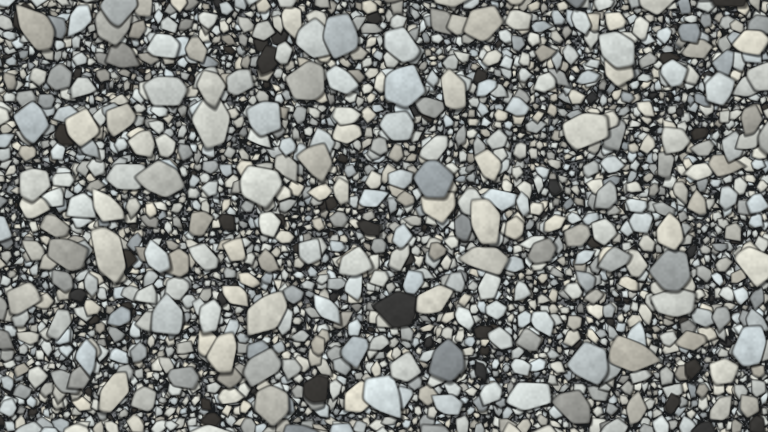
Write a WebGL 1 fragment shader that draws this texture.

```glsl
precision highp float;
// Packed crushed-stone gravel: pale angular chips of many sizes over dark grit.
// Five jittered grids of rounded polygons are painted from fine to coarse,
// each chip with its own tone, lit side, dark rim and cast shadow.

uniform vec2 u_resolution;

const float TAU = 6.2831853;
const int LAYERS = 5;
const int SIDES = 6;
const float FINEST_CELL = 0.017;
const float CELL_GROWTH = 1.58;
const float EDGE_BLUR = 0.0028;
const vec2 LIGHT_DIR = vec2(-0.45, 0.89);

const vec3 GRIT_DARK = vec3(0.10, 0.11, 0.115);
const vec3 GRIT_PALE = vec3(0.43, 0.44, 0.45);
const vec3 CHIP_GREY = vec3(0.53, 0.535, 0.535);
const vec3 CHIP_PALE = vec3(0.86, 0.87, 0.855);
const vec3 CHIP_CHARCOAL = vec3(0.22, 0.215, 0.21);
const vec3 WARM_TINT = vec3(1.03, 1.0, 0.94);
const vec3 COOL_TINT = vec3(0.96, 1.0, 1.03);

float hash(vec2 p) {
  return fract(sin(dot(p, vec2(127.1, 311.7))) * 43758.5453);
}

float noise(vec2 p) {
  vec2 i = floor(p);
  vec2 f = fract(p);
  f = f * f * (3.0 - 2.0 * f);
  float low = mix(hash(i), hash(i + vec2(1.0, 0.0)), f.x);
  float high = mix(hash(i + vec2(0.0, 1.0)), hash(i + 1.0), f.x);
  return mix(low, high, f.y);
}

vec2 rotate(vec2 p, float angle) {
  float c = cos(angle);
  float s = sin(angle);
  return vec2(c * p.x - s * p.y, s * p.x + c * p.y);
}

// Approximate depth inside a rounded irregular polygon (negative outside).
float chipDepth(vec2 p, float radius, vec2 id) {
  float stretch = mix(1.0, 1.3, hash(id + 3.1));
  vec2 q = rotate(p, TAU * hash(id + 5.7)) * vec2(1.0 / stretch, stretch);
  float sum = 0.0;
  for (int k = 0; k < SIDES; k++) {
    float side = float(k);
    float angle = (side + 0.75 * hash(id + side * 1.37)) * TAU / float(SIDES);
    float reach = radius * mix(0.78, 1.12, hash(id + side * 2.91 + 8.0));
    float along = max(dot(q, vec2(cos(angle), sin(angle))) / reach, 0.0);
    sum += pow(along + 0.0001, 12.0);
  }
  return (1.0 - pow(sum, 1.0 / 12.0)) * radius;
}

vec3 chipColor(vec2 p, vec2 offset, float radius, float depth, vec2 id) {
  vec3 color = mix(CHIP_GREY, CHIP_PALE, sqrt(hash(id + 11.3)));
  color = mix(color, CHIP_CHARCOAL, step(0.94, hash(id + 13.9)));
  color *= mix(COOL_TINT, WARM_TINT, hash(id + 17.2));
  float lit = dot(offset, LIGHT_DIR) / radius;
  float mottle = noise(p * 55.0 + id) + 0.6 * noise(p * 150.0) - 0.8;
  float rim = smoothstep(0.0, 0.006, depth);
  return color * (1.0 + 0.08 * lit + 0.11 * mottle) * mix(0.76, 1.0, rim);
}

vec3 gritColor(vec2 p) {
  float speck = 0.6 * noise(p * 210.0) + 0.4 * noise(p * 95.0 + 7.0);
  return mix(GRIT_DARK, GRIT_PALE, smoothstep(0.3, 0.85, speck));
}

// Paints one grid of chips, with their shadows, over the given ground.
vec3 paintChips(vec3 ground, vec2 p, float cell, float chance, float seed) {
  vec3 color = ground;
  vec2 grid = p / cell + seed * 0.37;
  vec2 home = floor(grid);
  float shadowWidth = 0.0035 + 0.04 * cell;
  for (int y = -1; y <= 1; y++) {
    for (int x = -1; x <= 1; x++) {
      vec2 place = home + vec2(float(x), float(y));
      vec2 id = place + seed * 19.3;
      if (hash(id + 0.5) > chance) continue;
      vec2 jitter = vec2(hash(id + 21.4), hash(id + 27.8)) - 0.5;
      vec2 offset = (grid - place - 0.5 - 0.6 * jitter) * cell;
      float radius = cell * mix(0.27, 0.46, hash(id + 31.6));
      float depth = chipDepth(offset, radius, id);
      float away = -depth + 0.25 * shadowWidth * dot(offset, LIGHT_DIR) / radius;
      color *= mix(0.42, 1.0, smoothstep(0.0, shadowWidth, away));
      vec3 chip = chipColor(p, offset, radius, depth, id);
      color = mix(color, chip, smoothstep(-EDGE_BLUR, EDGE_BLUR, depth));
    }
  }
  return color;
}

void main() {
  vec2 p = gl_FragCoord.xy / u_resolution.y;
  vec3 color = gritColor(p);
  for (int i = 0; i < LAYERS; i++) {
    float layer = float(i);
    float cell = FINEST_CELL * pow(CELL_GROWTH, layer);
    float chance = 0.86 - 0.11 * layer;
    color = paintChips(color, p, cell, chance, layer + 1.0);
  }
  color = max(color, GRIT_DARK);
  gl_FragColor = vec4(color, 1.0);
}
```
